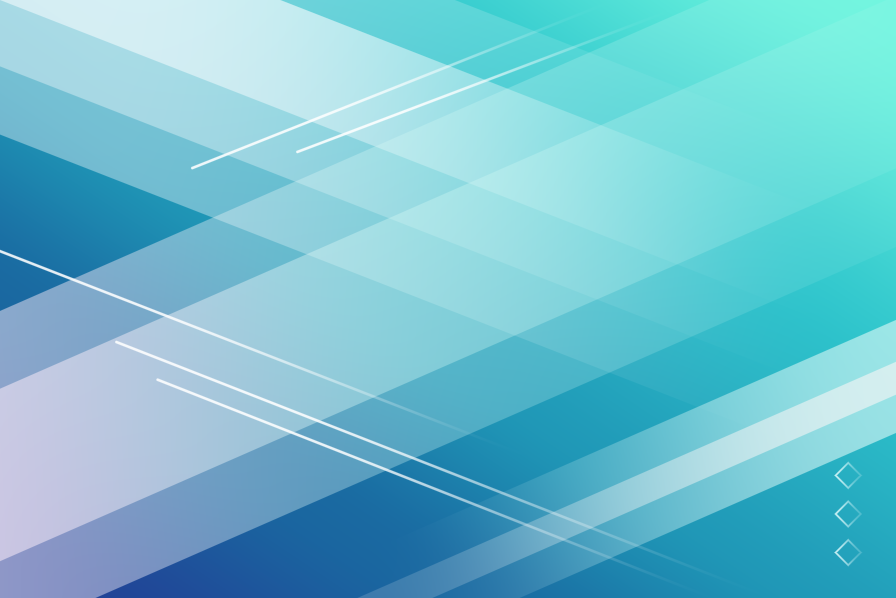
A Shadertoy shader for this background:

```glsl
// Layered translucent diagonal bands over a blue to mint gradient.
// Slanted coordinates define rising and falling bands; fading
// segments and a column of small outlined diamonds finish the scene.

float pixel;

// Soft-edged coverage of the interval lo..hi
float band(float v, float lo, float hi) {
    return smoothstep(-pixel, pixel, v - lo) * smoothstep(-pixel, pixel, hi - v);
}

// Thin segment, bright at a and fading out toward b
float streak(vec2 p, vec2 a, vec2 b) {
    vec2 ab = b - a;
    float t = clamp(dot(p - a, ab) / dot(ab, ab), 0.0, 1.0);
    float d = length(p - a - ab * t);
    float core = 1.0 - smoothstep(0.0022 - pixel, 0.0022 + pixel, d);
    return core * (1.0 - smoothstep(0.25, 1.0, t));
}

vec3 backdrop(vec2 p) {
    float t = 0.5 * (p.x / 1.5 + p.y);
    vec3 color = mix(vec3(0.13, 0.26, 0.59), vec3(0.10, 0.41, 0.63), smoothstep(0.03, 0.27, t));
    color = mix(color, vec3(0.12, 0.58, 0.71), smoothstep(0.25, 0.45, t));
    color = mix(color, vec3(0.18, 0.77, 0.80), smoothstep(0.38, 0.74, t));
    return mix(color, vec3(0.42, 0.96, 0.87), smoothstep(0.66, 1.0, t));
}

void mainImage(out vec4 fragColor, in vec2 fragCoord) {
    pixel = 0.75 / iResolution.y;
    vec2 p = fragCoord / iResolution.xy * vec2(1.5, 1.0);
    float across = p.x / 1.5;
    float rise = p.y - 0.438 * p.x;
    float fall = p.y + 0.39 * p.x;
    vec3 color = backdrop(p);

    // Falling bands, strongest at the upper left
    float fade = 1.0 - smoothstep(0.15, 1.4, p.x);
    vec3 frost = vec3(0.95, 0.98, 0.99);
    color = mix(color, frost, 0.40 * fade * band(fall, 0.775, 1.297));
    color = mix(color, frost, 0.40 * fade * band(fall, 0.889, 1.183));
    color = mix(color, frost, 0.60 * fade * band(fall, 1.0, 1.183));

    // Wide rising bands, lavender at the left and mint at the right
    vec3 veil = mix(vec3(0.95, 0.90, 0.96), vec3(0.84, 0.98, 0.96), smoothstep(0.0, 0.5, across));
    color = mix(color, veil, mix(0.52, 0.06, across) * band(rise, -0.070, 0.480));
    color = mix(color, veil, mix(0.60, 0.08, across) * band(rise, 0.0615, 0.350));

    // Lower right ribbon with a bright central stripe
    float ribbon = smoothstep(0.62, 1.5, p.x);
    color = mix(color, vec3(0.88, 0.98, 0.97), 0.60 * ribbon * band(rise, -0.381, -0.192));
    float stripe = 0.16 + 0.48 * ribbon;
    color = mix(color, vec3(0.96), stripe * band(rise, -0.317, -0.262));

    // Fine streaks
    float light = streak(p, vec2(0.322, 0.719), vec2(1.03, 1.0));
    light = max(light, streak(p, vec2(0.498, 0.746), vec2(1.13, 0.985)));
    light = max(light, streak(p, vec2(0.0, 0.580), vec2(0.88, 0.238)));
    light = max(light, streak(p, vec2(0.195, 0.428), vec2(1.29, 0.0)));
    light = max(light, streak(p, vec2(0.264, 0.365), vec2(1.21, -0.007)));
    color = mix(color, vec3(1.0), 0.88 * light);

    // Column of diamond outlines, fading to the right
    for (int i = 0; i < 3; i++) {
        vec2 q = p - vec2(1.42, 0.076 + 0.0645 * float(i));
        float edge = abs(abs(q.x) + abs(q.y) - 0.021) * 0.707;
        float outline = 1.0 - smoothstep(0.0015 - pixel, 0.0015 + pixel, edge);
        color = mix(color, vec3(0.92, 1.0, 1.0), outline * mix(0.80, 0.22, smoothstep(-0.02, 0.02, q.x)));
    }

    fragColor = vec4(color, 1.0);
}
```
